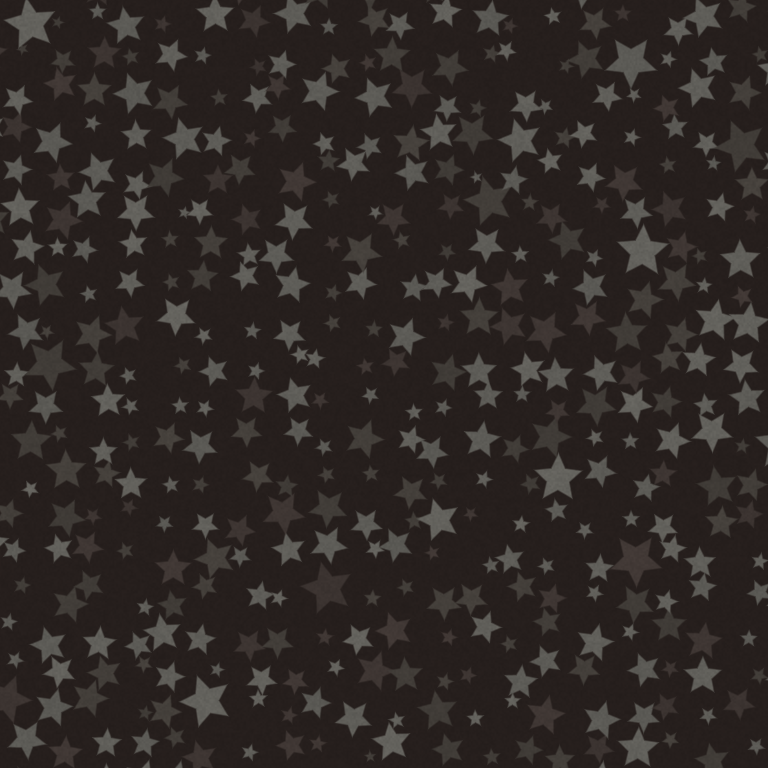
Give the GLSL for this pattern, as a WebGL 1 fragment shader.

```glsl
precision highp float;
// Scattered grey five-pointed stars in mixed sizes on near-black woven cloth.

uniform vec2 u_resolution;

const float CELLS = 20.0;
const float PI = 3.14159;

float hash(vec2 p) {
  vec3 q = fract(vec3(p.xyx) * vec3(0.1031, 0.1030, 0.0973));
  q += dot(q, q.yzx + 33.33);
  return fract((q.x + q.y) * q.z);
}

// Smooth value noise in 0..1
float noise(vec2 p) {
  vec2 i = floor(p), f = fract(p);
  f = f * f * (3.0 - 2.0 * f);
  return mix(mix(hash(i), hash(i + vec2(1.0, 0.0)), f.x),
             mix(hash(i + vec2(0.0, 1.0)), hash(i + 1.0), f.x), f.y);
}

// Jittered star centre inside a grid cell
vec2 starCentre(vec2 cell) {
  vec2 jitter = vec2(hash(cell + 17.3), hash(cell + 71.9));
  return cell + 0.5 + 0.64 * (jitter - 0.5);
}

// Size preference: some tiny, mostly medium, few large
float starWeight(vec2 cell) {
  float pick = hash(cell + 131.7);
  if (pick < 0.27) return 0.38;
  if (pick > 0.93) return 1.8;
  return mix(0.68, 1.05, hash(cell + 203.1));
}

// Radius shared out by weight between a star and its neighbours
float starRadius(vec2 cell, vec2 centre) {
  float weight = starWeight(cell);
  float radius = min(0.5 * weight + 0.03, 0.7);
  for (int y = -1; y <= 1; y++) {
    for (int x = -1; x <= 1; x++) {
      if (x == 0 && y == 0) continue;
      vec2 other = cell + vec2(float(x), float(y));
      float gap = distance(centre, starCentre(other));
      radius = min(radius, 1.25 * gap * weight / (weight + starWeight(other)));
    }
  }
  return radius;
}

// Signed distance to the edge lines of a five-pointed star
float starDistance(vec2 p, float radius, float turn) {
  float sector = 0.4 * PI;
  float angle = abs(mod(atan(p.x, p.y) + turn, sector) - 0.5 * sector);
  vec2 folded = length(p) * vec2(cos(angle), sin(angle));
  vec2 tip = vec2(radius, 0.0);
  vec2 notch = 0.48 * radius * vec2(cos(0.2 * PI), sin(0.2 * PI));
  vec2 edge = notch - tip;
  return dot(folded - tip, normalize(vec2(edge.y, -edge.x)));
}

// Half the stars are pale, the rest dim grey or dim brown
vec3 starColour(vec2 cell) {
  float pick = hash(cell + 307.5);
  float shade = 0.93 + 0.12 * hash(cell + 411.2);
  vec3 pale = vec3(0.375, 0.37, 0.35);
  vec3 dimGrey = vec3(0.265, 0.247, 0.228);
  vec3 dimBrown = vec3(0.245, 0.212, 0.2);
  return shade * (pick < 0.5 ? pale : pick < 0.82 ? dimGrey : dimBrown);
}

void main() {
  float side = min(u_resolution.x, u_resolution.y);
  vec2 uv = gl_FragCoord.xy / side;
  vec2 p = uv * CELLS;
  float softness = CELLS * max(0.0015, 0.75 / side);

  // Stars from the surrounding cells
  vec3 colour = vec3(0.148, 0.12, 0.112);
  for (int y = -1; y <= 1; y++) {
    for (int x = -1; x <= 1; x++) {
      vec2 cell = floor(p) + vec2(float(x), float(y));
      vec2 centre = starCentre(cell);
      if (distance(p, centre) > 0.8) continue;
      float turn = 2.0 * PI * hash(cell + 509.4);
      float d = starDistance(p - centre, starRadius(cell, centre), turn);
      colour = mix(colour, starColour(cell), 1.0 - smoothstep(-softness, softness, d));
    }
  }

  // Fine cloth grain, a little stronger on the lighter print
  float grain = 0.6 * noise(uv * 420.0) + 0.4 * noise(uv * 210.0 + 50.0) - 0.5;
  colour *= 1.0 + 0.14 * grain;

  gl_FragColor = vec4(colour, 1.0);
}
```
